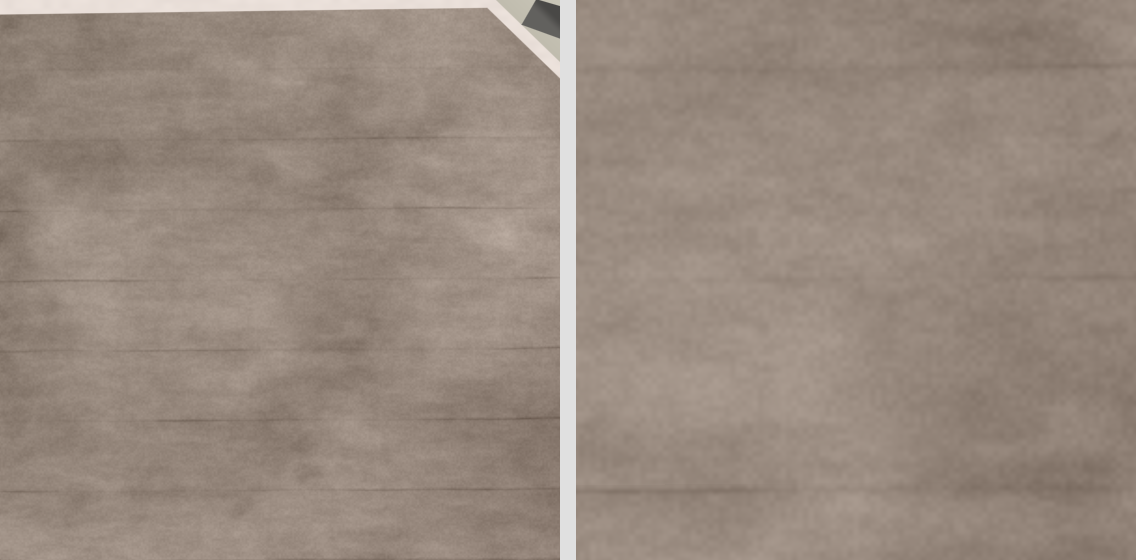
Left: the whole. Right: its middle third, enlarged.
This texture is drawn by a WebGL 1 fragment shader. Its source:

```glsl
precision highp float;
uniform vec2 u_resolution;

#define CONCRETE vec3(0.588, 0.531, 0.487)
#define WALL vec3(0.915, 0.875, 0.850)
#define LEDGE vec3(0.760, 0.745, 0.690)
#define SLATE vec3(0.350, 0.345, 0.335)
#define CLOUD_CONTRAST 0.21
#define SMEAR_CONTRAST 0.085
#define GRAIN_CONTRAST 0.035
#define SEAM_SPACING 0.1255
#define SEAM_DEPTH 0.060
#define STAIN_DEPTH 0.050

float hash(vec2 p) {
  vec3 q = fract(p.xyx * 0.1031);
  q += dot(q, q.yzx + 33.33);
  return fract((q.x + q.y) * q.z);
}

float noise(vec2 p) {
  vec2 cell = floor(p), f = fract(p);
  f = f * f * (3.0 - 2.0 * f);
  return mix(mix(hash(cell), hash(cell + vec2(1.0, 0.0)), f.x),
             mix(hash(cell + vec2(0.0, 1.0)), hash(cell + 1.0), f.x), f.y);
}

// Layered noise, turned at each octave to hide the lattice; centred on zero
float fbm(vec2 p) {
  float sum = 0.0, weight = 0.5;
  for (int i = 0; i < 5; i++) {
    sum += weight * (noise(p) - 0.5);
    p = mat2(1.6, 1.2, -1.2, 1.6) * p + 17.3;
    weight *= 0.52;
  }
  return sum;
}

// Level streaks: stretched octaves without turning
float smear(vec2 p) {
  return 0.5 * noise(p) + 0.3 * noise(p * 2.1 + 9.7) + 0.2 * noise(p * 4.3 + 31.0) - 0.5;
}

// Broken horizontal joints with a soft shadow around a thin line
float seams(vec2 uv) {
  float y = uv.y - 0.006 * uv.x + 0.003 * (noise(uv * vec2(9.0, 3.0)) - 0.5);
  float row = floor(y / SEAM_SPACING);
  float d = abs(y - (row + 0.5) * SEAM_SPACING - 0.0588);
  float wear = smoothstep(0.25, 0.8, noise(vec2(uv.x * 6.0, row * 7.0 + 3.0)));
  float broken = 0.5 + 0.7 * noise(vec2(uv.x * 45.0, row * 5.0));
  float line = exp(-d * d / 0.000004);
  float shadow = exp(-d / 0.008);
  return (0.25 + 0.75 * wear) * (line * broken + 0.38 * shadow);
}

vec3 concrete(vec2 uv) {
  vec2 warp = vec2(fbm(uv * 7.0 + 3.0), fbm(uv * 7.0 + 41.0));
  float tone = CLOUD_CONTRAST * fbm(uv * vec2(4.6, 5.4) + 0.7 * warp + 12.0);
  tone += SMEAR_CONTRAST * smear(uv * vec2(10.0, 42.0) + warp);
  tone += 0.05 * fbm(uv * 32.0 + 5.0);

  // Dark blotches and one rounded stain
  float blotch = smoothstep(0.14, 0.32, fbm(uv * vec2(9.0, 12.0) + 70.0));
  float spot = length((uv - vec2(0.471, 0.691)) * vec2(1.0, 1.2)) + 0.04 * warp.x;
  tone -= STAIN_DEPTH * (blotch + 0.8 * smoothstep(0.034, 0.012, spot));

  // Fine grain and the joints
  tone += GRAIN_CONTRAST * (noise(uv * 300.0) - 0.5);
  tone += 0.6 * GRAIN_CONTRAST * (noise(uv * vec2(110.0, 170.0)) - 0.5);
  tone -= SEAM_DEPTH * seams(uv);

  // Paler and pinker towards the lower right
  float fade = uv.x - uv.y;
  return CONCRETE + tone + fade * vec3(0.012, 0.008, 0.010) + 0.004;
}

void main() {
  vec2 uv = gl_FragCoord.xy / u_resolution;
  float soft = 0.0015;
  vec3 color = concrete(uv);

  // Wall beyond the upper edge and the cut corner
  vec2 corner = vec2(0.870, 0.986);
  vec2 rel = uv - corner;
  float along = dot(rel, vec2(0.718, -0.696));
  float across = dot(rel, vec2(0.696, 0.718));
  float top = rel.y - 0.0138 * rel.x;
  float outside = max(top, across);
  vec3 wall = WALL + 0.025 * (noise(uv * vec2(60.0, 90.0)) - 0.5);

  // Ledge and dark slab in the corner
  float ledge = smoothstep(-soft, soft, across - 0.021);
  wall = mix(wall, LEDGE + 0.5 * (across - 0.04), ledge * step(0.0, rel.x));
  float slab = min(across - 0.021 - 0.45 * (along - 0.065),
                   0.072 + 0.53 * (along - 0.052) - across);
  slab = min(slab, along - 0.065 + 0.25 * (across - 0.021));
  vec3 slabColor = SLATE * mix(1.1, 0.82, smoothstep(0.055, 0.075, across));
  wall = mix(wall, slabColor, smoothstep(-soft, soft, slab));

  color = mix(color, wall, smoothstep(-soft, soft, outside));
  gl_FragColor = vec4(color, 1.0);
}
```
